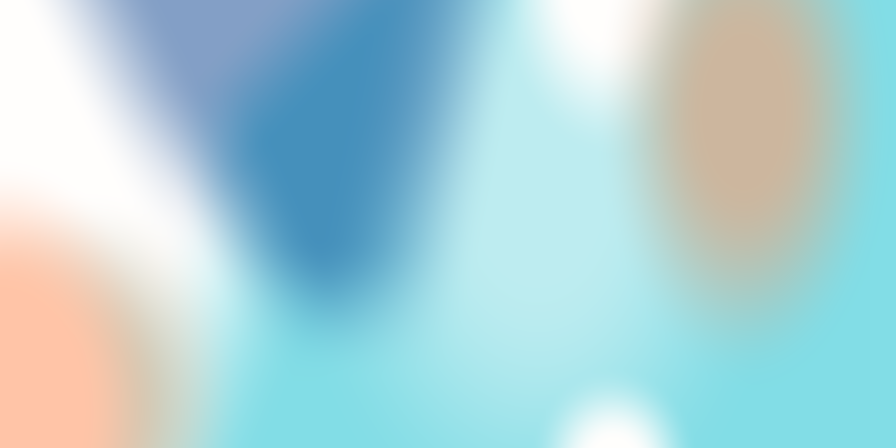
Write a Shadertoy shader that draws this background.

```glsl
const vec3 AQUA     = vec3(0.51, 0.865, 0.90);
const vec3 PALE     = vec3(0.74, 0.925, 0.94);
const vec3 WHITE    = vec3(1.0, 0.995, 0.99);
const vec3 TAN      = vec3(0.80, 0.715, 0.62);
const vec3 SAND     = vec3(0.80, 0.78, 0.70);
const vec3 PEACH    = vec3(1.0, 0.77, 0.655);
const vec3 LAVENDER = vec3(0.515, 0.625, 0.775);
const vec3 BLUE     = vec3(0.27, 0.565, 0.735);

// Soft ellipse: half strength on its rim, blur relative to the radii
float softEllipse(vec2 p, vec2 center, vec2 radii, float blur) {
    float d = length((p - center) / radii);
    return 1.0 - smoothstep(1.0 - blur, 1.0 + blur, d);
}

// Soft half plane: filled on the left when walking from a to b
float softSide(vec2 p, vec2 a, vec2 b, float blur) {
    vec2 along = normalize(b - a);
    float d = dot(p - a, vec2(-along.y, along.x));
    return smoothstep(-blur, blur, d);
}

// Blue wedge bounded by four soft edges
float blueWedge(vec2 p) {
    float right = softSide(p, vec2(0.87, 0.32), vec2(1.0, 1.0), 0.18);
    float bottom = softSide(p, vec2(0.0, 0.31), vec2(1.0, 0.31), 0.16);
    float lowerLeft = softSide(p, vec2(0.46, 0.71), vec2(0.64, 0.30), 0.13);
    float upperLeft = softSide(p, vec2(0.755, 1.0), vec2(0.47, 0.71), 0.12);
    return right * bottom * lowerLeft * upperLeft;
}

// Lavender area fading out to the left, right and downwards
float lavenderVeil(vec2 p) {
    float left = softSide(p, vec2(0.20, 1.0), vec2(0.46, 0.48), 0.14);
    float right = softSide(p, vec2(0.87, 0.32), vec2(1.0, 1.0), 0.18);
    float bottom = smoothstep(0.32, 0.82, p.y);
    return left * right * bottom;
}

void mainImage(out vec4 fragColor, in vec2 fragCoord) {
    // Canvas units: two wide, one high
    vec2 p = fragCoord / iResolution.xy * vec2(2.0, 1.0);

    // Pale and warm glows on the right
    vec3 color = AQUA;
    color = mix(color, PALE, softEllipse(p, vec2(1.20, 0.60), vec2(0.36, 0.55), 0.6));
    color = mix(color, WHITE, softEllipse(p, vec2(1.36, 1.05), vec2(0.17, 0.27), 0.5));
    color = mix(color, TAN, softEllipse(p, vec2(1.66, 0.75), vec2(0.21, 0.39), 0.6));

    // White flank, lavender veil and blue wedge
    color = mix(color, WHITE, softSide(p, vec2(0.38, 0.0), vec2(0.58, 0.5), 0.20));
    color = mix(color, LAVENDER, lavenderVeil(p));
    color = mix(color, BLUE, blueWedge(p));

    // Peach corner with a sandy rim
    color = mix(color, SAND, softEllipse(p, vec2(0.20, 0.10), vec2(0.22, 0.30), 0.6));
    color = mix(color, PEACH, softEllipse(p, vec2(0.0, 0.08), vec2(0.28, 0.42), 0.36));

    // Small white glow at the lower edge
    color = mix(color, WHITE, softEllipse(p, vec2(1.37, -0.04), vec2(0.12, 0.14), 0.6));

    fragColor = vec4(color, 1.0);
}
```
